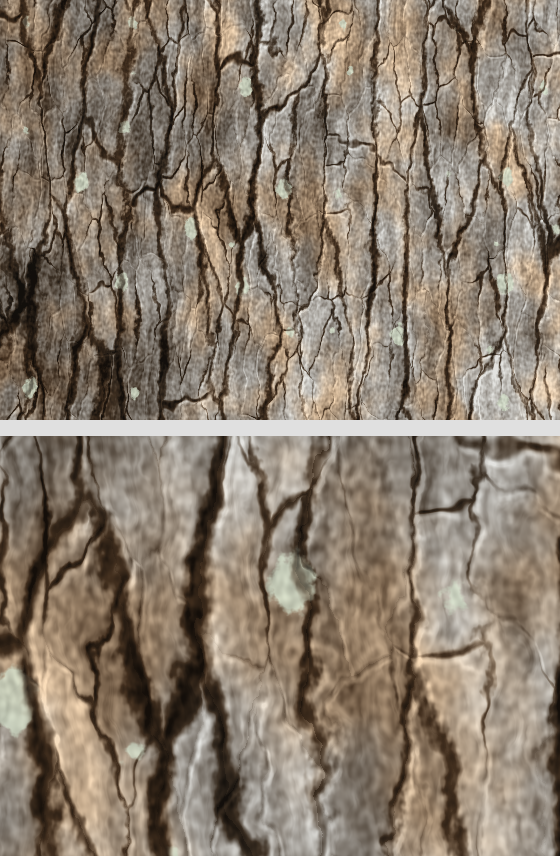
Top: the whole. Bottom: its middle third, enlarged.
Give the GLSL for this texture, as a WebGL 1 fragment shader.

```glsl
precision highp float;
uniform vec2 u_resolution;

const vec3 UMBER = vec3(0.24, 0.19, 0.14);
const vec3 PALE_WOOD = vec3(0.86, 0.84, 0.80);
const vec3 LICHEN = vec3(0.82, 0.86, 0.78);
const vec3 RUST_TINT = vec3(1.08, 0.97, 0.85);
const vec3 GREY_TINT = vec3(0.98, 1.0, 1.03);

vec2 hash2(vec2 p) {
  p = vec2(dot(p, vec2(127.1, 311.7)), dot(p, vec2(269.5, 183.3)));
  return fract(sin(p) * 43758.5453);
}

float cornerSlope(vec2 corner, vec2 offset) {
  return dot(hash2(corner) * 2.0 - 1.0, offset);
}

float gradientNoise(vec2 p) {
  vec2 i = floor(p), f = fract(p), e = vec2(1.0, 0.0);
  vec2 u = f * f * f * (f * (f * 6.0 - 15.0) + 10.0);
  float low = mix(cornerSlope(i, f), cornerSlope(i + e, f - e), u.x);
  float high = mix(cornerSlope(i + e.yx, f - e.yx), cornerSlope(i + e.xx, f - e.xx), u.x);
  return mix(low, high, u.y);
}

float fbm(vec2 p) {
  float sum = 0.0, amplitude = 1.0;
  for (int k = 0; k < 4; k++) {
    sum += amplitude * gradientNoise(p);
    p = p * 2.03 + 17.3;
    amplitude *= 0.5;
  }
  return sum;
}

// Stretched Voronoi plates: x = border distance in canvas heights, yz = plate id
vec3 plates(vec2 p, vec2 density) {
  vec2 q = p * density, cell = floor(q), nearest = vec2(0.0), id = vec2(0.0);
  float best = 9.0, border = 1.0;
  for (int j = -1; j <= 1; j++) for (int i = -1; i <= 1; i++) {
    vec2 c = cell + vec2(float(i), float(j));
    vec2 r = c + hash2(c) - q;
    if (dot(r, r) < best) {
      best = dot(r, r);
      nearest = r;
      id = hash2(c + 41.7);
    }
  }
  for (int j = -1; j <= 1; j++) for (int i = -1; i <= 1; i++) {
    vec2 c = cell + vec2(float(i), float(j));
    vec2 r = c + hash2(c) - q, span = r - nearest;
    if (dot(span, span) > 0.0001)
      border = min(border, 0.5 * dot(r + nearest, span) / length(span * density));
  }
  return vec3(border, id);
}

// Bends the straight plate edges into ragged, lobed ones
vec2 warp(vec2 p) {
  float bend = 0.05 * gradientNoise(p * vec2(4.0, 2.5)) + 0.022 * gradientNoise(p * vec2(14.0, 9.0));
  float ragged = 0.012 * fbm(p * vec2(40.0, 26.0));
  float lift = 0.07 * gradientNoise(p * vec2(16.0, 5.0) + 7.0) + 0.02 * gradientNoise(p * 38.0);
  return p + vec2(bend + ragged, lift);
}

// x = height, y = fissure darkness, z = plate tone, w = fibre tone
vec4 bark(vec2 p, float age) {
  vec2 w = warp(p);
  vec3 slab = plates(w, vec2(10.0, 2.1));
  vec3 flake = plates(w + 3.7, vec2(21.0, 6.5));
  float opening = clamp(0.5 + 1.5 * gradientNoise(p * vec2(6.0, 3.5) + 31.0), 0.0, 1.0);
  float gap = mix(0.004, mix(0.013, 0.021, age), opening);
  float seam = 0.006 * smoothstep(-0.15, 0.4, gradientNoise(p * vec2(9.0, 6.0) + 53.0)) + 0.0008;
  float body = smoothstep(0.0, gap * 1.3, slab.x);
  float scale = smoothstep(0.0, seam + 0.003, flake.x);
  float fibre = fbm(vec2(w.x * 42.0, w.y * 8.0));
  float fissure = (1.0 - smoothstep(0.15 * gap, gap, slab.x)) * mix(0.35, 1.0, opening);
  float crack = (1.0 - smoothstep(0.1 * seam, seam, flake.x)) * smoothstep(0.001, 0.004, seam);
  float height = body * (0.6 + 0.5 * slab.y) + scale * (0.15 + 0.3 * flake.y) + 0.35 * fibre;
  return vec4(height, max(fissure, 0.75 * crack), mix(slab.z, flake.z, 0.45), fibre);
}

// Sparse, ragged pale spots
float lichenSpots(vec2 p, float density) {
  vec2 q = p * density, cell = floor(q);
  vec2 rnd = hash2(cell + 91.0);
  vec2 centre = 0.3 + 0.4 * hash2(cell + 12.0);
  float radius = mix(0.04, 0.15, rnd.y * rnd.y);
  float d = length((fract(q) - centre) * vec2(1.0, 0.75)) + 0.09 * fbm(q * 7.0);
  return step(rnd.x, 0.28) * (1.0 - smoothstep(radius - 0.02, radius + 0.02, d));
}

void main() {
  vec2 p = gl_FragCoord.xy / u_resolution.y;
  float across = gl_FragCoord.x / u_resolution.x;
  float age = 1.0 - smoothstep(0.1, 0.5, across);

  // Relief lit from above
  vec4 here = bark(p, age);
  float lit = here.x - bark(p + vec2(-0.0025, 0.004), age).x;

  // Weathering, fibres and grain
  float blotch = fbm(p * vec2(9.0, 5.0) + 5.0);
  float grain = gradientNoise(p * vec2(150.0, 105.0)) + 0.7 * gradientNoise(p * 72.0);
  float tone = 0.61 - 0.25 * age + 0.06 * smoothstep(0.6, 1.0, across);
  tone += 0.34 * (here.z - 0.5) + 0.4 * blotch + 0.42 * here.w + 0.34 * grain;
  tone += 0.55 * clamp(lit, -0.5, 0.45) - 0.85 * here.y;

  // Colour ramp with rusty and grey patches
  vec3 colour = mix(UMBER, PALE_WOOD, clamp(tone, 0.0, 1.08));
  colour *= max(1.0 + 1.3 * min(tone, 0.0), 0.3);
  float rust = smoothstep(-0.25, 0.45, fbm(p * vec2(7.0, 5.0) + 23.0) + 0.3 * here.y);
  colour *= mix(GREY_TINT, RUST_TINT, rust);

  float spots = lichenSpots(p, 8.0) * (1.0 - here.y);
  colour = mix(colour, LICHEN * (0.97 + 0.2 * grain), 0.85 * spots);
  gl_FragColor = vec4(clamp(colour, 0.0, 1.0), 1.0);
}
```
